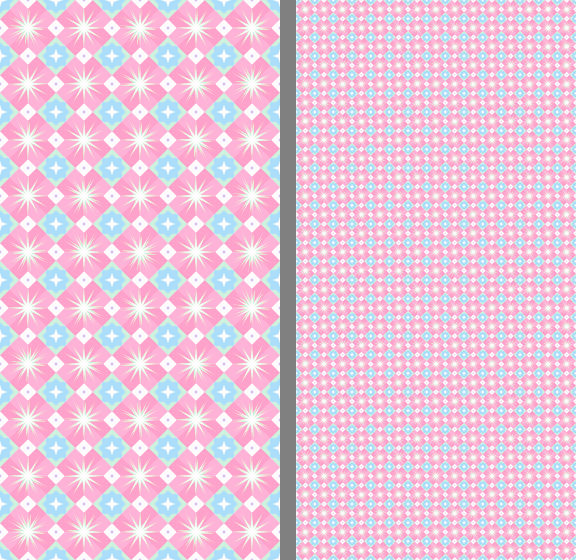
Left: one tile. Right: repeated 3 by 3.
Reproduce this pattern procedurally as a Shadertoy shader.

```glsl
const float PI = 3.14159265;
const vec2 GRID = vec2(5.0, 10.0);

const vec3 PINK = vec3(1.0, 0.70, 0.845);
const vec3 ROSE = vec3(1.0, 0.635, 0.795);
const vec3 PEACH = vec3(0.97, 0.79, 0.84);
const vec3 CREAM = vec3(0.91, 0.96, 0.80);
const vec3 MINT = vec3(0.81, 0.95, 0.87);
const vec3 SKY = vec3(0.67, 0.87, 0.98);
const vec3 WHITE = vec3(0.995, 0.99, 0.99);
const vec3 LILAC = vec3(0.84, 0.74, 0.95);

float hash(vec2 p) {
    return fract(sin(dot(p, vec2(127.1, 311.7))) * 43758.5453);
}

// Signed distance to a diamond with the given half diagonal
float diamond(vec2 p, float halfDiagonal) {
    return (abs(p.x) + abs(p.y) - halfDiagonal) * 0.70711;
}

// Signed distance to the edges of a star whose first tip lies at angle turn
float star(vec2 p, float points, float outer, float inner, float turn) {
    float halfStep = PI / points;
    float angle = atan(p.y, p.x + 1e-6) - turn;
    angle = abs(mod(angle + halfStep, 2.0 * halfStep) - halfStep);
    vec2 folded = length(p) * vec2(cos(angle), sin(angle));
    vec2 tip = vec2(outer, 0.0);
    vec2 edge = inner * vec2(cos(halfStep), sin(halfStep)) - tip;
    return dot(folded - tip, normalize(vec2(edge.y, -edge.x)));
}

vec3 paint(vec3 base, vec3 ink, float dist, float pixel) {
    return mix(base, ink, 1.0 - smoothstep(-0.6 * pixel, 0.6 * pixel, dist));
}

// Two-tone pinwheel with a layered twelve-point burst
vec3 burst(vec2 p, vec2 id, float pixel) {
    float wheel = sin(4.0 * atan(p.y, p.x + 1e-6)) * length(p) * 0.25;
    vec3 color = paint(PINK, ROSE, wheel, pixel);
    float turn = (hash(id) - 0.5) * 0.3;
    vec2 shift = 0.03 * (vec2(hash(id + 17.3), hash(id + 41.9)) - 0.5);
    color = paint(color, PEACH, star(p, 12.0, 0.37, 0.095, 0.0), pixel);
    color = paint(color, CREAM, star(p - shift, 12.0, 0.31, 0.085, turn), pixel);
    color = paint(color, MINT, star(p - shift, 12.0, 0.20, 0.085, turn), pixel);
    return paint(color, WHITE, star(p, 12.0, 0.26, 0.065, 0.0), pixel);
}

// Mint diamond holding an eight-point rosette and a four-point sparkle
vec3 rosette(vec3 color, vec2 p, float pixel) {
    color = paint(color, MINT, diamond(p, 0.345), pixel);
    color = paint(color, SKY, star(p, 8.0, 0.245, 0.19, 0.0), pixel);
    return paint(color, WHITE, star(p, 4.0, 0.13, 0.047, 0.0), pixel);
}

// Small white diamond with a central dot
vec3 spacer(vec3 color, vec2 p, float pixel) {
    color = paint(color, WHITE, diamond(p, 0.155), pixel);
    return paint(color, LILAC, length(p) - 0.026, pixel);
}

void mainImage(out vec4 fragColor, in vec2 fragCoord) {
    vec2 grid = fragCoord / iResolution.xy * GRID;
    float pixel = GRID.y / iResolution.y;
    vec2 id = mod(floor(grid), GRID);
    vec2 center = fract(grid) - 0.5;
    vec2 corner = fract(grid + 0.5) - 0.5;

    vec3 color = burst(center, id, pixel);
    color = rosette(color, corner, pixel);
    color = spacer(color, vec2(corner.x, center.y), pixel);
    color = spacer(color, vec2(center.x, corner.y), pixel);
    fragColor = vec4(color, 1.0);
}
```
